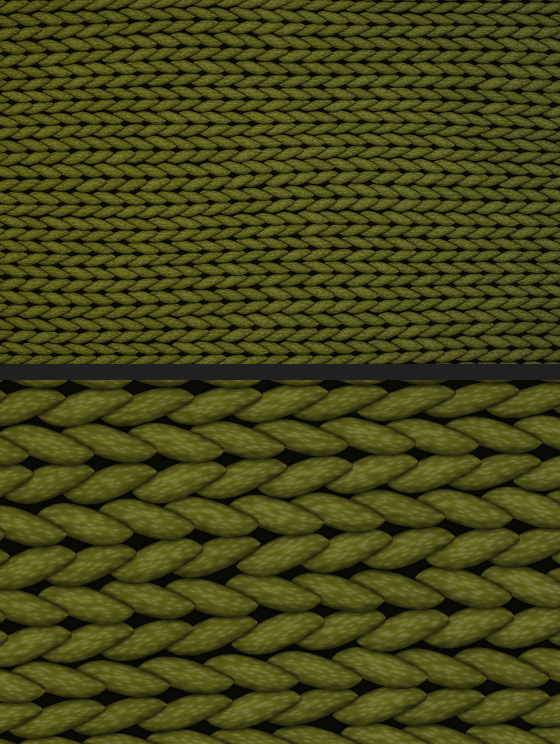
Top: the whole. Bottom: its middle third, enlarged.
Write a Shadertoy shader that draws this texture.

```glsl
// Olive knitted wool: sideways chains of plump, overlapping slanted stitches.

const float ROWS = 29.0;       // stitch rows down the canvas
const float STITCHES = 26.0;   // stitches along each row
const float PITCH = 1.72;      // stitch spacing, in row heights
const float HALF_LENGTH = 1.3;
const float HALF_WIDTH = 0.445;
const float RISE = 0.25;       // slant of a stitch along its length

const vec3 GAP = vec3(0.04, 0.04, 0.018);
const vec3 SHADOW = vec3(0.155, 0.15, 0.045);
const vec3 OLIVE = vec3(0.335, 0.335, 0.09);
const vec3 LIT = vec3(0.44, 0.44, 0.15);
const vec3 FLECK = vec3(0.43, 0.44, 0.30);

float hash(vec2 p) {
    vec3 q = fract(vec3(p.xyx) * 0.1031);
    q += dot(q, q.yzx + 33.33);
    return fract((q.x + q.y) * q.z);
}

// Distance to the nearest scattered point
float cellular(vec2 p) {
    vec2 cell = floor(p), f = fract(p);
    float nearest = 2.0;
    for (int j = -1; j <= 1; j++)
        for (int i = -1; i <= 1; i++) {
            vec2 o = vec2(i, j);
            vec2 site = vec2(hash(cell + o), hash(cell + o + 71.7));
            nearest = min(nearest, length(o + site - f));
        }
    return nearest;
}

// Slow sagging of the rows
vec2 sag(vec2 uv) {
    float y = 0.24 * sin(5.0 * uv.x + 3.0 * uv.y)
            + 0.10 * sin(11.0 * uv.x - 7.0 * uv.y + 1.3)
            + 0.10 * sin(17.0 * uv.y + 2.0 * uv.x);
    float x = 0.25 * sin(9.0 * uv.y + 4.0 * uv.x);
    return vec2(x, y);
}

// Yarn colour; side runs from -1 to 1 across the strand, t along it
vec3 yarn(vec2 q, float side, float t, float seed) {
    float roundness = sqrt(max(1.0 - side * side, 0.0));
    float light = (0.12 + 0.86 * roundness) * (0.84 + 0.16 * side);
    light *= 1.0 - 0.30 * t * t;
    float strands = sin(19.0 * q.y + 6.0 * q.x + 6.3 * seed)
                  * (0.6 + 0.4 * sin(9.0 * q.x - 8.0 * q.y + 20.0 * seed));
    float fibre = cellular(vec2(3.2 * q.x + 2.0 * q.y, 9.0 * q.y) + 40.0 * seed);
    light += 0.06 * strands + 0.22 * (0.46 - fibre);
    light *= 0.94 + 0.12 * seed;

    vec3 col = mix(GAP, SHADOW, smoothstep(0.02, 0.30, light));
    col = mix(col, OLIVE, smoothstep(0.22, 0.80, light));
    col = mix(col, LIT, smoothstep(0.72, 1.0, light));
    float fleck = (1.0 - smoothstep(0.12, 0.42, fibre)) * roundness;
    return mix(col, FLECK, 0.6 * fleck * smoothstep(0.5, 0.9, light));
}

// Lays one S-shaped, tapered stitch over the colour below it
vec3 layStitch(vec3 below, vec2 q, float slant, float seed, float soft) {
    float t = q.x / HALF_LENGTH;
    if (abs(t) >= 1.0) return below;
    q.y -= slant * RISE * sin(1.5708 * t);
    float width = HALF_WIDTH * (0.95 + 0.1 * seed) * pow(1.0 - t * t, 0.7);
    float edge = width - abs(q.y);
    float shade = 1.0 - smoothstep(0.0, 0.14, -edge);
    below *= 1.0 - 0.35 * shade;
    float side = clamp(q.y / max(width, 0.001), -1.0, 1.0);
    vec3 col = yarn(vec2(q.x, q.y * slant), side, t, seed);
    return mix(below, col, smoothstep(-soft, soft, edge));
}

void mainImage(out vec4 fragColor, in vec2 fragCoord) {
    vec2 uv = fragCoord / iResolution.xy;
    vec2 p = uv * vec2(STITCHES * PITCH, ROWS) + sag(uv);
    float soft = 0.9 * ROWS / iResolution.y;
    vec3 col = GAP;

    // Nearby rows; within a row each stitch overlaps the one to its right
    for (int j = -1; j <= 1; j++) {
        float row = floor(p.y) + float(j);
        float slant = mod(row, 2.0) < 0.5 ? 1.0 : -1.0;
        float chain = floor(row * 0.5);
        float shift = PITCH * hash(vec2(chain, 5.0)) + 0.2 * hash(vec2(row, 9.0));
        float column = floor((p.x - shift) / PITCH);
        for (int i = 1; i >= -1; i--) {
            vec2 id = vec2(column + float(i), row);
            float seed = hash(id + 17.0);
            vec2 jitter = vec2(0.2, 0.08) * (vec2(seed, hash(id + 53.0)) - 0.5);
            vec2 centre = vec2((id.x + 0.5) * PITCH + shift, row + 0.5) + jitter;
            col = layStitch(col, p - centre, slant, seed, soft);
        }
    }

    // Warmer, brighter left side and gently dimmed corners
    col *= mix(vec3(1.04, 1.03, 0.88), vec3(0.97, 0.98, 1.15), uv.x);
    vec2 c = uv - 0.5;
    col *= 1.05 - 0.3 * dot(c, c);
    fragColor = vec4(col, 1.0);
}
```
